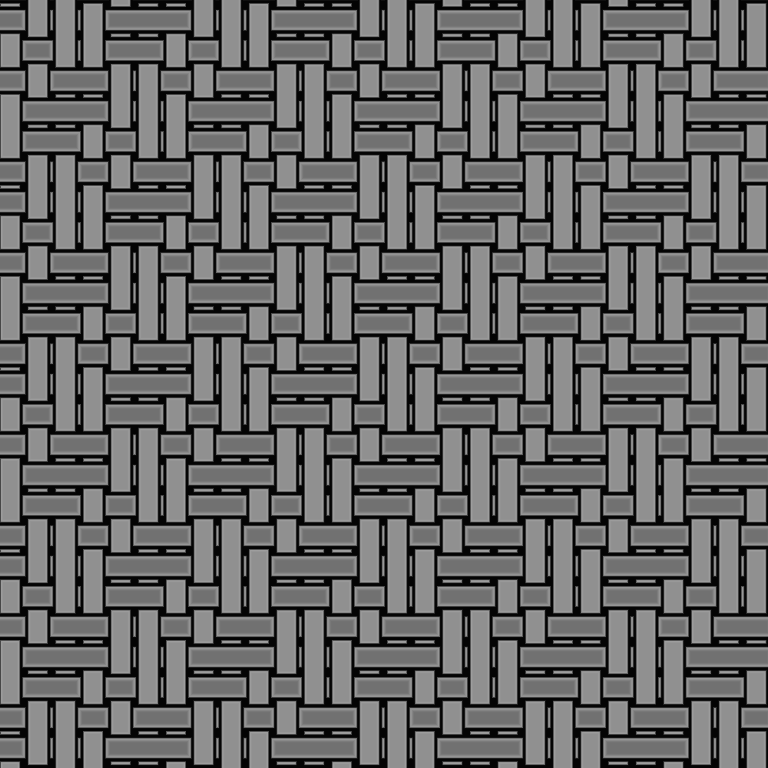
Write a WebGL 1 fragment shader that draws this pattern.

```glsl
precision highp float;
// Woven grey strips over black: a six by six weave of upright and level bands.
// Each cell picks the band on top from a bit code; signed depths inside the
// visible bands give the outlines, the peeping under-strips and the bevel.

uniform vec2 u_resolution;

#define CELL vec2(0.03599, 0.03949)    // strip spacing across and down
#define ORIGIN vec2(0.0132, 0.0263)    // first crossing, from the top left
#define HALF_WIDTH vec2(0.0124, 0.0129) // upright, level strips
#define OUTLINE vec2(0.0041, 0.0050)   // black border of upright, level strips
#define BEVEL vec2(0.0040, 0.0062)     // shaded rim of upright, level strips
#define EDGE_TONE vec2(0.64, 0.62)
#define CORE_TONE vec2(0.565, 0.445)
#define GAP_TONE 0.015
#define SOFTNESS 0.0014

// True where the level strip passes over the upright one.
bool levelOnTop(vec2 cell) {
    float row = floor(mod(cell.y + 0.5, 6.0));
    float halfTurn = floor((row + 0.5) / 3.0);
    float column = floor(mod(cell.x + 3.0 * halfTurn + 0.5, 6.0));
    float line = row - 3.0 * halfTurn;
    float code = line < 0.5 ? 49.0 : (line < 1.5 ? 50.0 : 13.0);
    return mod(floor(code / exp2(column) + 0.01), 2.0) > 0.5;
}

void main() {
    vec2 p = gl_FragCoord.xy / u_resolution.y;
    vec2 grid = (vec2(p.x, 1.0 - p.y) - ORIGIN) / CELL;
    vec2 cell = floor(grid + 0.5);
    vec2 local = (grid - cell) * CELL;
    bool level = levelOnTop(cell);

    // x runs across the top strip, y along it; sizes are (top, under).
    vec2 q = abs(level ? local.yx : local);
    vec2 halfWidth = level ? HALF_WIDTH.yx : HALF_WIDTH;
    vec2 outline = level ? OUTLINE.yx : OUTLINE;
    float spacing = level ? CELL.x : CELL.y;

    // Top strip, ended where the neighbour along it dives beneath.
    float topDepth = halfWidth.x - q.x;
    vec2 direction = level ? vec2(sign(local.x), 0.0) : vec2(0.0, sign(local.y));
    if (levelOnTop(cell + direction) != level) {
        topDepth = min(topDepth, spacing - halfWidth.y - outline.y - q.y);
    }

    // Under strip, showing only beyond the outline of the top one.
    float underDepth = min(q.x - halfWidth.x - outline.x, halfWidth.y - q.y);

    // Bevel shading of whichever strip is seen.
    float depth = max(topDepth, underDepth);
    bool levelSeen = (topDepth > underDepth) == level;
    vec2 rim = smoothstep(vec2(0.0), BEVEL, vec2(depth));
    vec2 tones = mix(EDGE_TONE, CORE_TONE, rim);
    float stripTone = levelSeen ? tones.y : tones.x;

    float soft = max(SOFTNESS, 0.75 / u_resolution.y);
    float tone = mix(GAP_TONE, stripTone, smoothstep(-soft, soft, depth));
    gl_FragColor = vec4(vec3(tone), 1.0);
}
```
